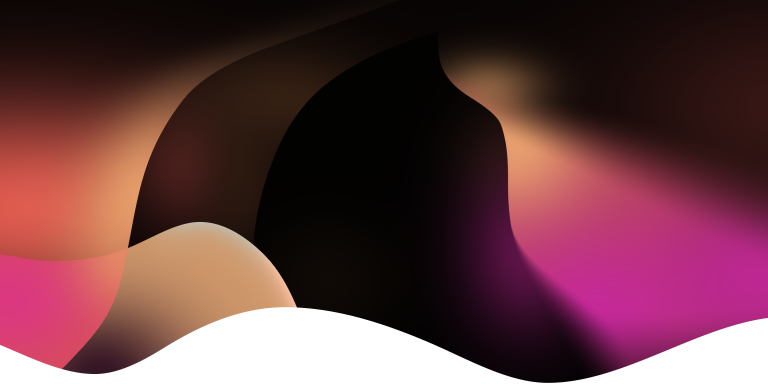
Write a Shadertoy shader that draws this background.

```glsl
const vec3 NIGHT  = vec3(0.030, 0.016, 0.013);
const vec3 BLACK  = vec3(0.008, 0.006, 0.004);
const vec3 CORAL  = vec3(0.87, 0.35, 0.31);
const vec3 AMBER  = vec3(0.92, 0.65, 0.43);
const vec3 TAN    = vec3(0.82, 0.60, 0.42);
const vec3 PINK   = vec3(0.86, 0.22, 0.50);
const vec3 ROSE   = vec3(0.70, 0.27, 0.33);
const vec3 MAGENTA = vec3(0.78, 0.16, 0.60);
const vec3 PLUM   = vec3(0.20, 0.08, 0.14);
const vec3 MAROON = vec3(0.29, 0.12, 0.11);
const vec3 BROWN  = vec3(0.25, 0.15, 0.09);
const vec3 SILVER = vec3(0.74, 0.76, 0.72);
const vec3 PEACH  = vec3(1.00, 0.78, 0.68);
const vec3 PAPER  = vec3(1.0);

// Curve knots: position, value, slope. The canvas spans 2 by 1.
const int KNOTS = 6;
const vec3 WAVE[KNOTS] = vec3[KNOTS](
    vec3(0.0, 0.102, -0.42), vec3(0.247, 0.026, 0.0), vec3(0.43, 0.096, 0.62),
    vec3(0.742, 0.2, 0.0), vec3(1.12, 0.107, -0.43), vec3(1.427, 0.003, 0.0));
const vec3 WAVE_END = vec3(2.0, 0.172, 0.13);
const vec3 HUMP[KNOTS] = vec3[KNOTS](
    vec3(0.0, 0.338, -0.12), vec3(0.13, 0.32, 0.0), vec3(0.333, 0.354, 0.4),
    vec3(0.521, 0.422, 0.0), vec3(0.664, 0.359, -0.85), vec3(0.773, 0.2, -2.4));
const vec3 LEFT_EDGE[KNOTS] = vec3[KNOTS](
    vec3(0.039, 0.161, 1.0), vec3(0.193, 0.286, 0.5), vec3(0.354, 0.333, 0.2),
    vec3(0.57, 0.383, 0.35), vec3(0.74, 0.477, 0.78), vec3(0.883, 0.716, 2.8));
const vec3 BACK_EDGE[KNOTS] = vec3[KNOTS](
    vec3(0.375, 0.661, 0.08), vec3(0.57, 0.706, 0.38), vec3(0.674, 0.755, 0.62),
    vec3(0.753, 0.818, 1.0), vec3(0.823, 0.911, 1.65), vec3(0.917, 1.141, 3.5));
const vec3 RIGHT_EDGE[KNOTS] = vec3[KNOTS](
    vec3(0.102, 1.464, -0.55), vec3(0.31, 1.359, -0.4), vec3(0.518, 1.323, 0.0),
    vec3(0.674, 1.305, -0.35), vec3(0.747, 1.224, -1.6), vec3(0.896, 1.141, 0.0));

// Cubic Hermite segment between two knots
float hermite(float t, vec3 a, vec3 b) {
    float w = b.x - a.x, s = clamp((t - a.x) / w, 0.0, 1.0), r = 1.0 - s;
    return mix(a.y, b.y, s * s * (3.0 - 2.0 * s)) + w * s * r * (a.z * r - b.z * s);
}

// Smooth curve through the knots, straight beyond both ends
float curve(float t, vec3 k[KNOTS]) {
    float value = k[0].y;
    for (int i = 0; i < KNOTS - 1; i++)
        if (t >= k[i].x) value = hermite(t, k[i], k[i + 1]);
    return value + k[0].z * min(t - k[0].x, 0.0)
                 + k[KNOTS - 1].z * max(t - k[KNOTS - 1].x, 0.0);
}

// Distance to the zero line of f, in canvas heights
float lineDistance(float f) {
    return f / (length(vec2(dFdx(f), dFdy(f))) * iResolution.y);
}

float fill(float d) { return clamp(0.5 + d * iResolution.y, 0.0, 1.0); }

float glow(vec2 p, vec2 center, vec2 radius) {
    vec2 q = (p - center) / radius;
    return exp(-dot(q, q));
}

vec3 leftGlow(vec2 p, float edge) {
    vec3 c = mix(NIGHT, CORAL, glow(p, vec2(0.05, 0.46), vec2(0.55, 0.28)));
    return mix(c, AMBER, 0.9 * glow(vec2(edge, p.y), vec2(0.0, 0.49), vec2(0.16, 0.28)));
}

vec3 brownPanel(vec2 p) {
    vec3 c = mix(NIGHT, MAROON, glow(p, vec2(0.48, 0.57), vec2(0.16, 0.18)));
    c = mix(c, BROWN, 0.8 * glow(p, vec2(0.74, 0.74), vec2(0.26, 0.14)));
    return mix(c, BROWN * 0.7, 0.8 * glow(p, vec2(0.63, 0.52), vec2(0.10, 0.18)));
}

vec3 blackPanel(vec2 p) {
    vec3 c = mix(BLACK, BROWN, 0.22 * glow(p, vec2(0.85, 0.27), vec2(0.17, 0.15)));
    c = mix(c, BROWN, 0.5 * glow(p, vec2(1.33, 0.58), vec2(0.14, 0.16)));
    return mix(c, MAGENTA * 0.55, 0.85 * glow(p, vec2(1.37, 0.34), vec2(0.16, 0.21)));
}

vec3 rightGlow(vec2 p) {
    vec3 c = mix(NIGHT, MAROON, 0.7 * glow(p, vec2(2.05, 0.72), vec2(0.45, 0.28)));
    c = mix(c, AMBER, 0.55 * glow(p, vec2(1.27, 0.77), vec2(0.14, 0.08)));
    // Lit body below a slanted ridge
    float along = p.x - 1.224;
    float ridge = p.y - 0.79 + 0.29 * along;
    vec3 body = mix(ROSE, ROSE * 0.75, smoothstep(1.65, 2.0, p.x));
    body = mix(body, AMBER, 0.95 * glow(p, vec2(1.34, 0.62), vec2(0.20, 0.21)));
    body = mix(body, MAGENTA, glow(p, vec2(1.55, 0.17), vec2(0.36, 0.25)));
    body = mix(body, MAGENTA * 0.95, glow(p, vec2(1.97, 0.27), vec2(0.28, 0.20)));
    body *= mix(0.5, 1.0, smoothstep(0.0, 0.2, p.y));
    return mix(body, c, smoothstep(-0.11 - 0.2 * along, 0.02 + 0.03 * along, ridge));
}

vec3 frontHump(vec2 p, float edge, float depth) {
    vec3 lit = mix(CORAL * 0.95, PINK, glow(p, vec2(0.03, 0.22), vec2(0.26, 0.20)));
    lit = mix(lit, AMBER, 0.65 * glow(p, vec2(0.32, 0.34), vec2(0.12, 0.14)));
    vec3 veil = mix(TAN, PLUM, glow(p, vec2(0.26, 0.02), vec2(0.24, 0.19)));
    vec3 rim = mix(SILVER, PEACH, smoothstep(0.62, 0.74, p.x));
    veil = mix(veil, rim, 0.85 * exp(-max(depth, 0.0) / 0.028) * smoothstep(0.36, 0.52, p.x));
    return mix(lit, veil, fill(edge));
}

void mainImage(out vec4 fragColor, in vec2 fragCoord) {
    vec2 p = fragCoord / iResolution.xy * vec2(2.0, 1.0);
    float leftOffset = p.x - curve(p.y, LEFT_EDGE);
    float leftEdge = lineDistance(leftOffset);
    float backEdge = lineDistance(p.x - curve(p.y, BACK_EDGE));
    float rightEdge = lineDistance(p.x - curve(p.y, RIGHT_EDGE));
    float hump = lineDistance(curve(p.x, HUMP) - p.y);
    float waveTop = p.x < WAVE[KNOTS - 1].x ? curve(p.x, WAVE)
                                            : hermite(p.x, WAVE[KNOTS - 1], WAVE_END);
    float wave = lineDistance(waveTop - p.y);

    // Layers from back to front; the right edge melts away near the bottom
    vec3 color = mix(leftGlow(p, leftOffset), brownPanel(p), fill(leftEdge));
    color = mix(color, blackPanel(p), fill(backEdge));
    float pixel = 0.7 / iResolution.y;
    float blur = pixel + 0.15 * smoothstep(0.42, 0.12, p.y);
    color = mix(color, rightGlow(p), smoothstep(-pixel, blur, rightEdge));
    color = mix(color, frontHump(p, leftEdge, hump), fill(hump));
    color = mix(color, PAPER, fill(wave));
    fragColor = vec4(color, 1.0);
}
```
